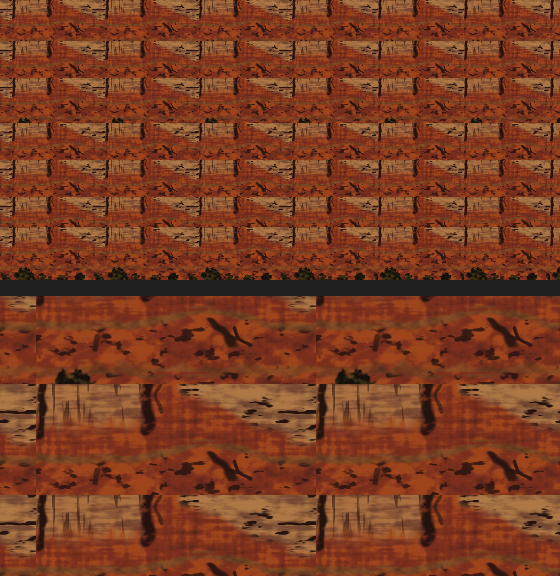
Top, the full canvas; bottom, a detail of the centre.
Write a WebGL 1 fragment shader that draws this pattern.

```glsl
precision highp float;
// Layered red sandstone cliffs, tiled in overlapping columns and rows.
// Each tile is cropped by the next one; noise in tile space paints the cliff,
// its cracks, a pale ledge, a rounded mound, and shrubs in the taller rows.

uniform vec2 u_resolution;

float hash(vec2 p) {
  return fract(sin(dot(p, vec2(127.1, 311.7))) * 43758.5453);
}

float noise(vec2 p) {
  vec2 i = floor(p), f = fract(p);
  f = f * f * (3.0 - 2.0 * f);
  return mix(mix(hash(i), hash(i + vec2(1, 0)), f.x),
             mix(hash(i + vec2(0, 1)), hash(i + vec2(1, 1)), f.x), f.y);
}

float fbm(vec2 p) {
  float sum = 0.0, amp = 0.55;
  for (int i = 0; i < 3; i++) {
    sum += amp * noise(p);
    p = p * 2.03 + 17.3;
    amp *= 0.5;
  }
  return sum;
}

// Soft stroke from a to b
float stroke(vec2 p, vec2 a, vec2 b, float width) {
  vec2 ab = b - a;
  float h = clamp(dot(p - a, ab) / dot(ab, ab), 0.0, 1.0);
  return 1.0 - smoothstep(width * 0.5, width * 1.4, length(p - a - ab * h));
}

vec3 redRock(float shade) {
  vec3 c = mix(vec3(0.35, 0.15, 0.11), vec3(0.48, 0.18, 0.11), smoothstep(0.25, 0.45, shade));
  return mix(c, vec3(0.62, 0.27, 0.11), smoothstep(0.46, 0.66, shade));
}

// One tile: x runs 0..1, y runs downward from the cliff top
vec3 cliffTile(vec2 t) {
  vec3 dark = vec3(0.14, 0.07, 0.06);
  float grain = fbm(t * vec2(34, 42));
  float layers = fbm(t * vec2(9, 75) + 5.0);
  float streaks = fbm(t * vec2(65, 9) + 9.0);
  vec2 w = t + 0.035 * (vec2(noise(t * 23.0), noise(t * 23.0 + 40.0)) - 0.5);

  // Red wall and its pale faces: left block and right-hand wedge
  float shade = 0.3 * grain + 0.4 * layers + 0.3 * streaks + 0.03;
  vec3 col = redRock(shade);
  float leftFace = (1.0 - smoothstep(0.36, 0.38, w.x)) * (1.0 - smoothstep(0.09, 0.2, w.y + 0.1 * (streaks - 0.5)));
  float rightFace = smoothstep(-0.02, 0.02, 0.42 * (w.x - 0.5) - w.y + 0.02) * smoothstep(0.48, 0.54, w.x);
  vec3 pale = mix(vec3(0.45, 0.28, 0.19), vec3(0.68, 0.47, 0.27),
                  smoothstep(0.28, 0.62, mix(layers, grain, 0.4)));
  col = mix(col, pale, max(leftFace * 0.85, rightFace));
  col = mix(col, dark, rightFace * smoothstep(0.58, 0.68, fbm(t * vec2(17, 60) + 31.0)));
  col = mix(col, dark, 0.6 * leftFace * smoothstep(0.6, 0.72, streaks));

  // Deep vertical cracks
  float crack = stroke(w, vec2(0.01, -0.05), vec2(0.015, 0.19), 0.018);
  crack = max(crack, stroke(w, vec2(0.385, -0.05), vec2(0.39, 0.16), 0.02));
  crack = max(crack, 0.6 * stroke(w, vec2(0.43, 0.0), vec2(0.44, 0.1), 0.008));
  col = mix(col, dark, crack * smoothstep(0.2, 0.5, grain + 0.1));

  // Lower slope, rising into a mound
  float rise = (t.x - 0.6) / 0.17;
  float ledgeY = 0.27 - 0.055 * exp(-rise * rise) + 0.02 * (noise(t * vec2(12, 3)) - 0.5);
  float slope = smoothstep(-0.006, 0.006, t.y - ledgeY);
  float folds = fbm(vec2(t.x * 18.0 + t.y * 14.0, t.y * 26.0 - t.x * 5.0));
  col = mix(col, redRock(0.6 * folds + 0.35 * grain + 0.06), slope);
  float shadow = stroke(w, vec2(0.62, 0.26), vec2(0.7, 0.34), 0.017);
  shadow = max(shadow, stroke(w, vec2(0.7, 0.28), vec2(0.75, 0.34), 0.01));
  shadow = max(shadow, 0.7 * stroke(w, vec2(0.22, 0.31), vec2(0.21, 0.35), 0.012));
  col = mix(col, dark, shadow * 0.9);
  col = mix(col, dark, 0.8 * slope * smoothstep(0.6, 0.7, fbm(t * vec2(24, 38) + 70.0)));

  // Thin pale ledge, with a dusty second band near the foot
  float ledge = 1.0 - smoothstep(0.006, 0.022, abs(t.y - ledgeY));
  float foot = 1.0 - smoothstep(0.01, 0.03, abs(w.y - 0.43));
  vec3 dust = mix(vec3(0.3, 0.19, 0.1), vec3(0.55, 0.35, 0.18), grain);
  col = mix(col, dust, max(ledge * 0.75, foot * 0.55) * smoothstep(0.25, 0.5, layers));

  // Shrubs along the foot
  float bush = 0.0;
  for (int i = 0; i < 5; i++) {
    float k = float(i);
    vec2 centre = vec2(0.13 + 0.2 * k, 0.53 + 0.025 * hash(vec2(k, 3.0)) * min(k, 1.0));
    float radius = i == 0 ? 0.09 : 0.045;
    float d = length((t - centre) * vec2(0.9, 1.0)) - radius + 0.07 * (grain - 0.5);
    bush = max(bush, 1.0 - smoothstep(-0.008, 0.008, d));
  }
  vec3 leaf = mix(vec3(0.08, 0.06, 0.04), vec3(0.24, 0.2, 0.08), smoothstep(0.35, 0.7, grain));
  return mix(col, leaf, bush);
}

void main() {
  vec2 q = vec2(gl_FragCoord.x, u_resolution.y - gl_FragCoord.y) * 3.0 / u_resolution.y;

  // Three full-width columns, then narrower ones
  float x = q.x - 0.13;
  vec2 t = vec2(x < 3.0 ? fract(x) : mod(x - 3.0, 0.922), q.y);

  // Seven rows of uneven height
  float top = 0.0;
  for (int i = 0; i < 6; i++) {
    top += i == 0 ? 0.438 : i == 2 ? 0.477 : i == 5 ? 0.328 : 0.398;
    if (q.y >= top) t.y = q.y - top;
  }
  gl_FragColor = vec4(cliffTile(t), 1.0);
}
```
